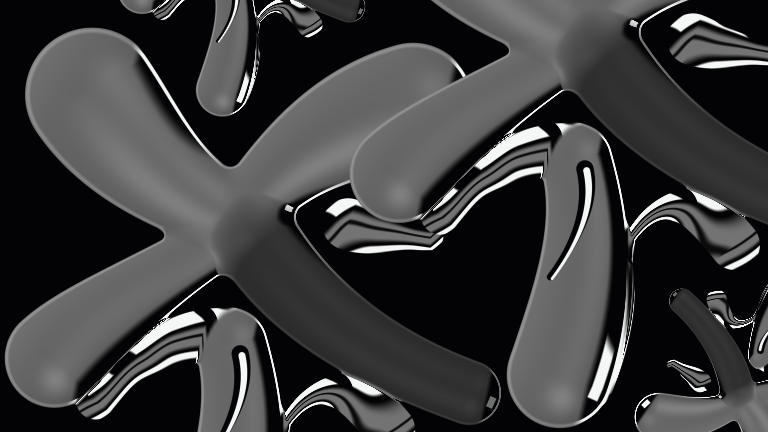
Give the GLSL for this background, as a Shadertoy shader.

```glsl
// Liquid metal splats: curved, tapering limbs melt together into glossy blobs on black.
// Each limb yields a squared height and its gradient, blended by a smooth maximum;
// the resulting normal looks up a studio of soft grey, black and white reflections.

const vec3 BACKDROP = vec3(0.01, 0.01, 0.02);
const vec3 WHITE = vec3(0.96, 0.97, 0.97);
const float SATIN = 0.0, CHROME = 1.0, DARK = -1.0;

float hash(vec2 p) {
    return fract(sin(dot(p, vec2(127.1, 311.7))) * 43758.5453);
}

float noise(vec2 p) {
    vec2 i = floor(p), f = fract(p);
    f = f * f * (3.0 - 2.0 * f);
    return mix(mix(hash(i), hash(i + vec2(1, 0)), f.x),
               mix(hash(i + vec2(0, 1)), hash(i + vec2(1, 1)), f.x), f.y);
}

float band(float x, float low, float high, float soft) {
    return smoothstep(low - soft, low + soft, x) - smoothstep(high - soft, high + soft, x);
}

// Tube around a quadratic curve: (squared height, gradient x, gradient y, material)
vec4 limb(vec2 p, vec2 a, vec2 b, vec2 c, float r0, float r1, float material) {
    vec2 B = 2.0 * (b - a), C = a - 2.0 * b + c;
    float t = 0.0, best = 1e9;
    for (int i = 0; i < 6; i++) {
        float s = float(i) / 5.0;
        vec2 v = a + s * (B + s * C) - p;
        if (dot(v, v) < best) { best = dot(v, v); t = s; }
    }
    // Newton steps to the nearest point of the curve
    for (int i = 0; i < 4; i++) {
        vec2 v = a + t * (B + t * C) - p, tangent = B + 2.0 * t * C;
        float slope = dot(tangent, tangent) + 2.0 * dot(v, C);
        t = clamp(t - dot(v, tangent) / max(slope, 0.02), 0.0, 1.0);
    }
    vec2 v = p - a - t * (B + t * C), tangent = B + 2.0 * t * C;
    float r = mix(r0, r1, t * t * (3.0 - 2.0 * t));
    float widening = (r1 - r0) * 6.0 * t * (1.0 - t);
    vec2 grad = 2.0 * r * widening * tangent / max(dot(tangent, tangent), 0.01) - 2.0 * v;
    return vec4(r * r - dot(v, v), grad, material);
}

// Smooth maximum that carries gradient and material along
vec4 melt(vec4 a, vec4 b, float k) {
    float h = clamp(0.5 + 0.5 * (a.x - b.x) / k, 0.0, 1.0);
    vec4 m = mix(b, a, h);
    m.x += k * h * (1.0 - h);
    return m;
}

float coverage(vec4 f, float px) {
    return smoothstep(-px, px, f.x / max(length(f.yz), 0.002));
}

vec4 splat(vec2 p) {
    const float K = 0.006, FINE = 0.0015;
    vec4 f = limb(p, vec2(0), vec2(-0.2, 0.08), vec2(-0.343, 0.29), 0.09, 0.155, SATIN);
    f = melt(f, limb(p, vec2(0), vec2(0.14, 0.2), vec2(0.4, 0.27), 0.08, 0.14, SATIN), K);
    f = melt(f, limb(p, vec2(0, -0.02), vec2(-0.3, -0.2), vec2(-0.43, -0.32), 0.065, 0.115, SATIN), K);
    f = melt(f, limb(p, vec2(0.03, -0.03), vec2(0.17, -0.27), vec2(0.53, -0.4), 0.1, 0.075, DARK), K);
    f = melt(f, limb(p, vec2(0.25, -0.01), vec2(0.33, -0.04), vec2(0.44, -0.04), 0.06, 0.03, CHROME), FINE);
    // Arch with a long drop, then a thin thread ending in a hook
    f = melt(f, limb(p, vec2(-0.335, -0.417), vec2(-0.2, -0.26), vec2(-0.03, -0.266), 0.045, 0.062, CHROME), FINE);
    f = melt(f, limb(p, vec2(-0.02, -0.29), vec2(0.04, -0.5), vec2(-0.058, -0.787), 0.085, 0.123, SATIN), FINE);
    f = melt(f, limb(p, vec2(0.05, -0.83), vec2(0.13, -0.62), vec2(0.086, -0.5), 0.012, 0.014, CHROME), FINE);
    return melt(f, limb(p, vec2(0.086, -0.5), vec2(0.2, -0.3), vec2(0.347, -0.486), 0.014, 0.058, CHROME), FINE);
}

// Satin grey that turns black to the right, with a bright rim and a window
vec3 satin(vec3 n) {
    float rim = length(n.xy);
    vec2 toKey = n.xy - vec2(0.35, 0.25), toFill = n.xy - vec2(0.05, -0.45);
    float grey = 0.37 - 0.06 * n.x + 0.04 * n.y;
    grey += 0.09 * exp(-9.0 * dot(toKey, toKey)) + 0.15 * exp(-9.0 * dot(toFill, toFill));
    grey += 0.14 * band(rim, 0.93, 0.985, 0.03);
    float side = dot(n.xy, vec2(0.95, -0.2));
    grey *= 1.0 - smoothstep(0.46, 0.62, side);
    vec2 w = n.xy - vec2(0.68, -0.3);
    float window = band(dot(w, vec2(0.9, -0.4)), -0.1, 0.1, 0.02)
                 * band(dot(w, vec2(0.4, 0.9)), -0.17, 0.17, 0.02);
    float edge = band(rim, 0.93, 0.985, 0.012) * smoothstep(0.4, 0.6, side);
    return mix(vec3(grey), WHITE, clamp(window + edge, 0.0, 1.0));
}

// Hard white, grey and black strips, bent by slow noise
vec3 chrome(vec3 n, vec2 p) {
    float wobble = noise(p * 13.0) - 0.5;
    float s = dot(n.xy, vec2(-0.6, 0.8)) + 0.4 * wobble;
    float gaps = smoothstep(-0.75, -0.6, sin(dot(p, vec2(30.0, 22.0)) + 4.0 * wobble));
    float strips = band(s, 0.38, 0.86, 0.04) * gaps + band(s, -0.8, -0.58, 0.04);
    float grey = 0.45 * band(s, -0.42, 0.2, 0.1) * (1.0 - 0.9 * band(s, -0.1, 0.0, 0.04));
    return mix(vec3(grey), WHITE, clamp(strips, 0.0, 1.0));
}

float groove(vec2 p, float r, float px) {
    return coverage(limb(p, vec2(0.0, -0.31), vec2(0.025, -0.42), vec2(-0.08, -0.56), r, r * 0.4, SATIN), px);
}

void mainImage(out vec4 fragColor, in vec2 fragCoord) {
    vec2 uv = fragCoord / iResolution.y;
    // Splats from back to front: centre, scale, turn
    vec4 places[4] = vec4[4](vec4(0.556, 0.491, 1.0, 0.0), vec4(0.544, 1.185, 0.5, 0.0),
                             vec4(1.713, 0.074, 0.4, 2.75), vec4(1.354, 0.919, 1.0, 0.0));
    vec3 color = BACKDROP;
    for (int i = 0; i < 4; i++) {
        vec4 place = places[i];
        float co = cos(place.w), si = sin(place.w), px = 0.7 / (iResolution.y * place.z);
        vec2 p = mat2(co, -si, si, co) * (uv - place.xy) / place.z;
        if (dot(p, p) > 1.0) continue;
        vec4 f = splat(p);
        vec3 n = normalize(vec3(-0.5 * f.yz, sqrt(max(f.x, 0.0)) + 1e-4));
        vec3 body = satin(n) * mix(1.0, 0.45, clamp(-f.w, 0.0, 1.0));
        body = mix(body, chrome(n, p), smoothstep(0.3, 0.7, f.w));
        body = mix(body, BACKDROP, groove(p, 0.02, px));
        body = mix(body, WHITE, groove(p - vec2(0.004, -0.004), 0.008, px));
        color = mix(color, max(body, BACKDROP), coverage(f, px));
    }
    fragColor = vec4(color, 1.0);
}
```
